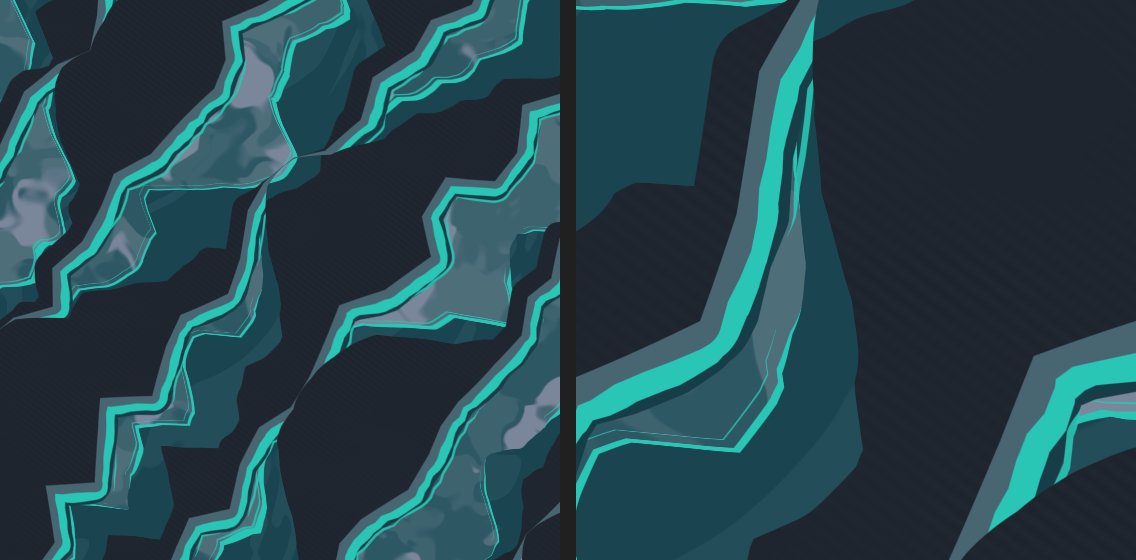
Left, the full canvas; right, a detail of the centre.
Reproduce this pattern procedurally as a WebGL 1 fragment shader.

```glsl
precision highp float;
// Diagonal torn shards on a dark ground. Each shard hangs from a jagged polyline:
// a slate rim, a glowing vein and an echo line follow it, then flat camouflage
// patches and a deep teal flank fill the body up to a ragged, tapering far edge.
uniform vec2 u_resolution;

#define SPACING 0.24      // distance between shard rows
#define SHARD_LENGTH 1.05 // length of a shard along its row
#define SHARD_WIDTH 0.212 // widest part of an average shard
#define JAG_STEP 0.068    // length of the straight edge pieces
#define JAG_HEIGHT 0.085  // sideways swing of the edge
#define RIM 0.015         // slate rim width
#define VEIN 0.014        // glowing vein width
#define GAP 0.032         // ground kept free before the next shard
#define PATCH_SCALE 10.0  // frequency of the camouflage

const vec3 GROUND = vec3(0.120, 0.147, 0.182);
const vec3 DEEP = vec3(0.098, 0.267, 0.315);
const vec3 TEAL = vec3(0.175, 0.345, 0.390);
const vec3 SLATE = vec3(0.305, 0.430, 0.480);
const vec3 LAVENDER = vec3(0.480, 0.525, 0.605);
const vec3 GLOW = vec3(0.165, 0.775, 0.710);

float pixel;

float hash(vec2 p) {
  return fract(sin(dot(p, vec2(127.1, 311.7))) * 43758.545);
}

float noise(vec2 p) {
  vec2 i = floor(p), f = fract(p);
  f = f * f * (3.0 - 2.0 * f);
  return mix(mix(hash(i), hash(i + vec2(1, 0)), f.x),
             mix(hash(i + vec2(0, 1)), hash(i + vec2(1, 1)), f.x), f.y);
}

float fbm(vec2 p) {
  return 0.57 * noise(p) + 0.28 * noise(p * 2.1 + 7.3) + 0.15 * noise(p * 4.3 + 3.1);
}

// Piecewise linear noise, for sharp kinks
float kinks(float x, float seed) {
  float i = floor(x);
  return mix(hash(vec2(i, seed)), hash(vec2(i + 1.0, seed)), fract(x));
}

float cover(float d) { return smoothstep(-pixel, pixel, d); }

float stripe(float d, float center, float halfWidth) {
  return cover(halfWidth - abs(d - center)) * step(0.0, halfWidth);
}

vec2 edgeVertex(float i, float row) {
  return vec2((i + 0.6 * hash(vec2(i, row + 31.0)) - 0.3) * JAG_STEP,
              (hash(vec2(i, row + 67.0)) - 0.5) * JAG_HEIGHT);
}

// x: distance to the jagged edge, y: signed offset across the row
vec2 jaggedEdge(vec2 q, float row) {
  float first = floor(q.x / JAG_STEP), nearest = 1.0, side = 0.0;
  for (int j = -2; j <= 2; j++) {
    vec2 a = edgeVertex(first + float(j), row);
    vec2 b = edgeVertex(first + float(j) + 1.0, row);
    vec2 ab = b - a, aq = q - a;
    nearest = min(nearest, length(aq - ab * clamp(dot(aq, ab) / dot(ab, ab), 0.0, 1.0)));
    if (q.x >= a.x && q.x < b.x) side = aq.y - ab.y * aq.x / ab.x;
  }
  return vec2(nearest, side);
}

vec3 groundColor(vec2 p) {
  float hatch = sin((p.x * 0.75 + p.y) * 560.0) * noise(p * 14.0);
  return GROUND + 0.007 * hatch + 0.012 * (fbm(p * vec2(6.0, 14.0)) - 0.5);
}

vec3 flankColor(vec2 p, vec2 q) {
  float streak = noise(vec2(q.x * 9.0, q.y * 34.0) + 4.0 * noise(p * 7.0));
  return mix(DEEP, TEAL, 0.45 * smoothstep(0.64, 0.68, streak));
}

vec3 camouflage(vec2 p) {
  vec2 c = p * PATCH_SCALE + 0.7 * vec2(noise(p * 23.0), noise(p * 23.0 + 9.0));
  float soft = PATCH_SCALE * 2.0 * pixel;
  float tone = fbm(c), pale = fbm(c * 0.9 + 41.0);
  vec3 color = mix(TEAL, SLATE, smoothstep(-soft, soft, tone - 0.50));
  color = mix(color, mix(TEAL, SLATE, 0.5), smoothstep(-soft, soft, fbm(c + 17.0) - 0.60));
  return mix(color, LAVENDER, smoothstep(-soft, soft, pale - 0.615));
}

vec3 paintShard(vec3 color, vec2 p, vec2 q, float row) {
  vec2 edge = jaggedEdge(vec2(q.x, q.y - row * SPACING), row);
  float d = edge.x * sign(edge.y), side = edge.y;

  // Tapering width with a ragged far edge
  float along = q.x / SHARD_LENGTH + row * 0.43 + 0.2 * hash(vec2(row, 5.0));
  float u = fract(along), size = 0.8 + 0.4 * hash(vec2(floor(along), row));
  float taper = smoothstep(0.0, 0.4, u) * smoothstep(1.0, 0.7, u);
  float ragged = 0.7 + 0.4 * fbm(vec2(q.x * 9.0, row * 5.0)) + 0.2 * kinks(q.x * 26.0, row);
  float width = SHARD_WIDTH * size * taper * ragged;

  // Body: camouflage up to a glowing seam, deep flank beyond it
  float seamAt = 0.1 + 0.8 * noise(vec2(q.x * 6.0, row * 7.0)) + 0.3 * kinks(q.x * 19.0, row + 3.0);
  float seam = side - width * seamAt;
  float seamWidth = 0.013 * noise(vec2(q.x * 13.0, row + 0.5)) - 0.003;
  vec3 body = mix(camouflage(p), flankColor(p, q), cover(seam));
  body = mix(body, GLOW, stripe(seam, 0.0, seamWidth));
  body = mix(body, GLOW, 0.8 * stripe(seam, -0.011, 0.4 * seamWidth - 0.0005));

  // Rim, vein, dark gap and broken echo line along the jagged edge
  float jitter = 0.005 * (kinks(q.x * 62.0, row + 9.0) - 0.5);
  float veinEnd = RIM + VEIN * (0.75 + 0.5 * kinks(q.x * 34.0, row + 13.0));
  float echo = 0.0028 * smoothstep(0.25, 0.6, noise(vec2(q.x * 16.0, row * 3.0))) - 0.0006;
  body = mix(body, DEEP * 0.9, cover(veinEnd + 0.006 - d));
  body = mix(body, GLOW, 0.9 * stripe(d + jitter, RIM + VEIN + 0.008, echo));
  body = mix(body, GLOW, cover(veinEnd + jitter - d));
  body = mix(body, SLATE * 0.93, cover(RIM + jitter - d));

  float margin = GAP * smoothstep(0.0, 0.05, width);
  color = mix(color, groundColor(p), cover(d + margin) * cover(width - side));
  return mix(color, body, cover(d) * cover(width - side));
}

void main() {
  float scale = min(u_resolution.x, u_resolution.y);
  vec2 p = gl_FragCoord.xy / scale;
  pixel = 0.9 / scale;

  // Row coordinates: x along the shards, y across toward the lower right
  vec2 q = vec2(dot(p, vec2(0.62, 0.785)), dot(p, vec2(0.785, -0.62)));
  q.y += 0.05 * (noise(p * 3.5) - 0.5);

  vec3 color = groundColor(p);
  float row = floor(q.y / SPACING);
  for (int k = -1; k <= 1; k++) color = paintShard(color, p, q, row + float(k));
  gl_FragColor = vec4(color, 1.0);
}
```
